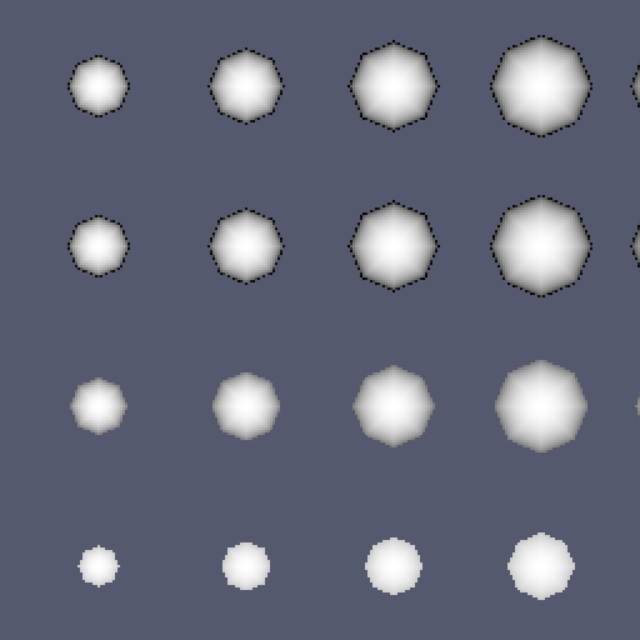
Reproduce this pattern procedurally as a Shadertoy shader.

```glsl
// Grid of shaded octagonal beads growing to the right, trimmed tighter in the lower rows.

const float GRID = 256.0;                     // coarse cells across the canvas
const vec2 FIRST_CENTER = vec2(39.5, 29.5);   // lower left bead, in cells
const vec2 SPACING = vec2(59.0, 64.0);
const vec2 LAST_INDEX = vec2(4.0, 3.0);
const vec3 BACKGROUND = vec3(0.333, 0.349, 0.427);

// Circumradius of the regular octagon through p, with corners on the axes
float octagonRadius(vec2 p) {
    const float HALF_ANGLE = 0.3926991;
    vec2 q = abs(p);
    q = vec2(max(q.x, q.y), min(q.x, q.y));
    return dot(q, vec2(1.0, tan(HALF_ANGLE)));
}

// Share of the full bead that stays visible in a row
float trimForRow(float row) {
    return row < 0.5 ? 0.65 : (row < 1.5 ? 0.915 : 1.0);
}

// Domed grey shading from the white center to the dark rim
float domeShade(float t) {
    return pow(max(1.0 - t * t, 0.0), 0.42);
}

// Dark dots where a cell only just falls inside the outline
float rimShade(float inset) {
    return mix(0.22, 1.0, smoothstep(0.35, 0.75, inset));
}

// Colour of one coarse cell
vec3 cellColor(vec2 cell) {
    vec2 p = cell + 0.5 - FIRST_CENTER;
    vec2 index = clamp(floor(p / SPACING + 0.5), vec2(0.0), LAST_INDEX);
    float fullRadius = 12.6 + 2.7 * index.x;
    float trim = trimForRow(index.y);
    float radius = octagonRadius(p - index * SPACING);

    if (radius > fullRadius * trim) return BACKGROUND;
    float shade = domeShade(radius / fullRadius);
    if (trim == 1.0) shade *= rimShade((fullRadius - radius) * 0.924);
    return vec3(shade);
}

// Blend neighbouring cells so their stepped borders stay soft
vec3 smoothCells(vec2 position) {
    vec2 cell = floor(position - 0.5);
    vec2 blend = smoothstep(0.15, 0.85, position - 0.5 - cell);
    vec3 lower = mix(cellColor(cell), cellColor(cell + vec2(1.0, 0.0)), blend.x);
    vec3 upper = mix(cellColor(cell + vec2(0.0, 1.0)), cellColor(cell + 1.0), blend.x);
    return mix(lower, upper, blend.y);
}

void mainImage(out vec4 fragColor, in vec2 fragCoord) {
    vec2 uv = fragCoord / iResolution.xy;
    fragColor = vec4(smoothCells(uv * GRID), 1.0);
}
```
